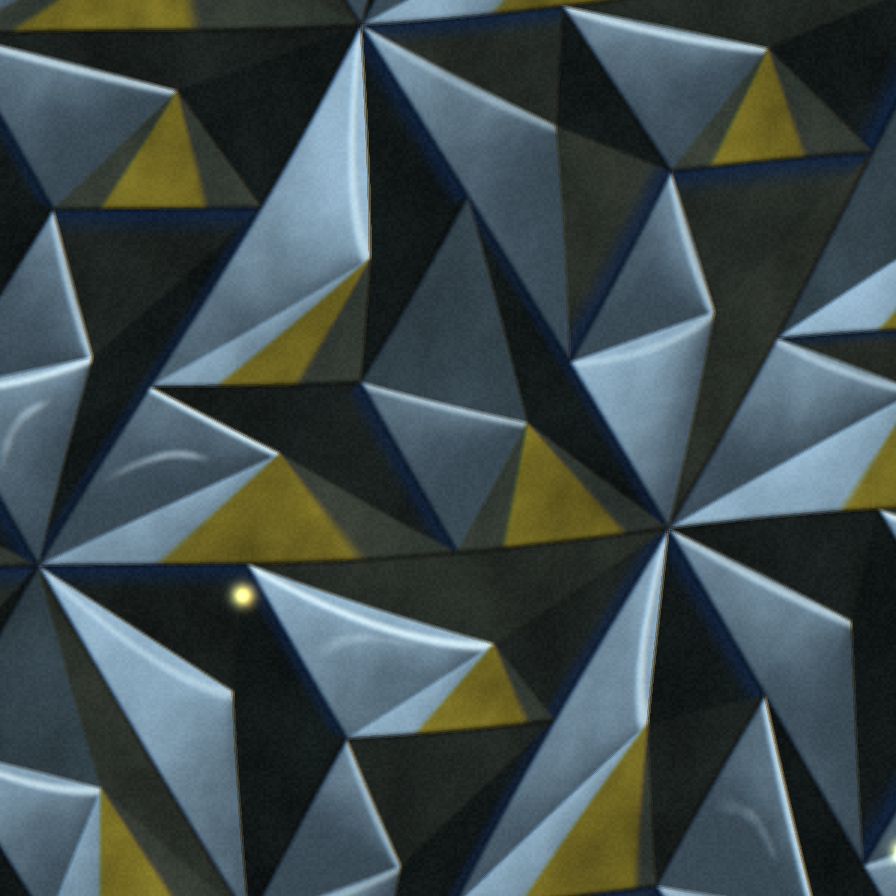
This pattern is drawn by a three.js fragment shader. Its source:

```glsl
// Wall of dark metal pyramids on a triangular lattice, with steel, olive and gold reflections.
varying vec2 vUv;

const vec3 SHADOW = vec3(0.075, 0.100, 0.100);
const vec3 OLIVE  = vec3(0.215, 0.235, 0.200);
const vec3 STEEL  = vec3(0.310, 0.395, 0.455);
const vec3 PALE   = vec3(0.600, 0.730, 0.820);
const vec3 GOLD   = vec3(0.420, 0.385, 0.130);
const vec3 NAVY   = vec3(0.060, 0.140, 0.270);
const vec3 GLINT  = vec3(0.860, 0.960, 1.000);
const vec3 SPARK  = vec3(1.300, 1.200, 0.650);

const vec2 ORIGIN = vec2(0.052, 0.362);     // one corner of the lattice
const vec2 SIDE_A = vec2(0.690, 0.045);     // lattice sides, each three small edges long
const vec2 SIDE_B = vec2(0.345, 0.620);
const vec2 LIGHT  = vec2(-0.97, -0.25);     // facets facing this way turn to steel
const vec2 APEX_SHIFT = vec2(0.028, 0.008);
const float APEX_JITTER = 0.055;
const float WARP = 0.010;
const float BLUR = 0.0019;
const float FRINGE = 0.45;
const float GRAIN = 0.030;

float hash(vec2 p) { return fract(sin(dot(p, vec2(12.99, 78.23))) * 43758.5); }
float cross2(vec2 a, vec2 b) { return a.x * b.y - a.y * b.x; }
vec2 toCanvas(vec2 q) { return ORIGIN + q.x * SIDE_A + q.y * SIDE_B; }

// Soft mottling from layered sines, 0 to 1
float mottle(vec2 p) {
  float s = 0.0, amp = 0.5;
  for (int i = 0; i < 4; i++) {
    p = mat2(0.8, 0.6, -0.6, 0.8) * p * 1.9 + 1.7;
    s += amp * sin(p.x + 1.3 * sin(p.y)) * cos(p.y);
    amp *= 0.6;
  }
  return clamp(0.5 + 0.5 * s, 0.0, 1.0);
}

// t runs along the outer edge, h from apex to edge, ridge is the distance to the first spoke
vec3 facetColour(vec2 facing, float t, float h, float ridge, float cloud, vec2 seed) {
  float r1 = hash(seed + 3.1), r2 = hash(seed + 8.7);
  vec3 steel = mix(STEEL * 0.72, PALE, smoothstep(0.35, 1.35, 0.6 * (1.0 - t) + 0.55 * r1 + 0.3 * cloud));
  vec3 olive = mix(SHADOW * 1.4, OLIVE * 1.15, 0.25 + 0.75 * cloud);

  if (dot(facing, LIGHT) > 0.45) {
    if (r2 < 0.14) return mix(SHADOW, STEEL, 0.35 + 0.3 * cloud);
    // Bowed highlight beside the ridge, and a streak down some faces
    float bow = 0.07 * r1 * h * (1.0 - h);
    float glint = 1.0 - smoothstep(0.001, 0.007, abs(ridge - bow - 0.002));
    float streak = 1.0 - smoothstep(0.01, 0.06, abs(t - 0.45 - 0.07 * sin(8.0 * h)));
    streak *= step(0.75, r2) * smoothstep(0.35, 0.5, h) * (1.0 - smoothstep(0.75, 0.95, h));
    return mix(steel, GLINT, max(glint * (0.25 + 0.65 * r2), streak * 0.7 * cloud));
  }
  if (facing.y < -0.75) {
    // Downward faces: steel or olive, then a gold wedge, then olive
    float from = 0.05 + 0.45 * r1, to = from + 0.35 + 0.25 * r2;
    vec3 first = r1 > 0.45 ? steel : olive;
    vec3 gold = GOLD * (0.75 + 0.55 * cloud);
    return mix(mix(first, gold, smoothstep(from - 0.02, from + 0.02, t)), olive, smoothstep(to - 0.03, to + 0.03, t));
  }
  float lift = facing.y > 0.75 ? 0.15 + 0.75 * r1 : 0.75 * smoothstep(0.72, 0.85, r1);
  vec3 dark = mix(SHADOW * (0.6 + 0.6 * cloud), OLIVE, lift * (0.55 + 0.6 * cloud));
  return mix(dark, NAVY, 0.8 * step(0.5, r2) * smoothstep(0.78, 1.0, h));
}

vec3 pyramids(vec2 uv) {
  vec2 p = uv + WARP * vec2(sin(5.0 * uv.y + 2.0 * uv.x), sin(6.0 * uv.x - 1.0));
  vec2 rel = p - ORIGIN;
  vec2 q = vec2(cross2(rel, SIDE_B), cross2(SIDE_A, rel)) / cross2(SIDE_A, SIDE_B);
  vec2 id = floor(q), f = q - id;

  // Large triangle, upright or inverted, some mirrored
  float down = step(1.0, f.x + f.y);
  f = mix(f, 1.0 - f, down);
  float flip = step(0.65, hash(id + 0.37 * down));
  f = mix(f, f.yx, flip);
  vec2 a = vec2(0.0), b = vec2(1.0 - flip, flip), c = b.yx;
  vec3 w = 3.0 * vec3(1.0 - f.x - f.y, f);

  // Pinwheel of three trapezoids inside it
  float turn = 0.0;
  vec2 a0 = a, b0 = b, c0 = c;
  if (w.x < 1.0 && w.y > 1.0) { a = b0; b = c0; c = a0; turn = 1.0; }
  else if (w.y < 1.0 && w.z > 1.0) { a = c0; b = a0; c = b0; turn = 2.0; }
  a = toCanvas(id + mix(a, 1.0 - a, down));
  b = toCanvas(id + mix(b, 1.0 - b, down));
  c = toCanvas(id + mix(c, 1.0 - c, down));
  vec2 p1 = (a + 2.0 * b) / 3.0, p2 = (a + b + c) / 3.0, p3 = (2.0 * a + c) / 3.0;

  vec2 seed = id * 7.0 + vec2(turn, 3.0 * down);
  vec2 jitter = vec2(hash(seed + 0.3), hash(seed + 5.9)) - 0.5;
  vec2 apex = 0.25 * (a + p1 + p2 + p3) + APEX_SHIFT + APEX_JITTER * jitter;
  float cloud = mottle(p * 9.0 + seed), side = 1.0 - 2.0 * flip;

  // Four facets around the apex
  vec3 col = SHADOW;
  vec2 start = p3, v = p - apex;
  for (int i = 0; i < 4; i++) {
    vec2 end = i == 0 ? a : i == 1 ? p1 : i == 2 ? p2 : p3;
    vec2 s = start - apex, e = end - apex, edge = end - start;
    float cs = side * cross2(s, v), ce = side * cross2(v, e);
    if (cs >= 0.0 && ce >= 0.0) {
      float h = (cs + ce) / (side * cross2(s, e));
      float t = cs / max(cs + ce, 0.00001);
      vec2 facing = side * normalize(vec2(edge.y, -edge.x));
      float ridge = flip > 0.5 ? ce / length(e) : cs / length(s);
      col = facetColour(facing, mix(t, 1.0 - t, flip), h, ridge, cloud, seed + 1.3 * float(i));
      float gap = (1.0 - h) * side * cross2(s, e) / length(edge);
      col *= 0.55 + 0.45 * smoothstep(0.0, 0.005, gap);
    }
    start = end;
  }
  // Warm spark near the corner of a few tiles
  vec2 d = p - mix(p3, apex, 0.25);
  return col + SPARK * step(0.8, hash(seed + 9.4)) * exp(-dot(d, d) / 0.00013);
}

void main() {
  // Soft sampling; blue leans to one side like a lens fringe
  vec3 col = vec3(0.0);
  for (int i = -1; i <= 1; i++)
    for (int j = -1; j <= 1; j++) {
      float x = float(i);
      vec3 weight = vec3(1.0 - FRINGE * x, 1.0, 1.0 + FRINGE * x);
      col += weight * pyramids(vUv + BLUR * vec2(x, float(j))) / 9.0;
    }
  col += GRAIN * (hash(floor(vUv * 300.0)) - 0.5);
  gl_FragColor = vec4(clamp(col, 0.0, 1.0), 1.0);
}
```
